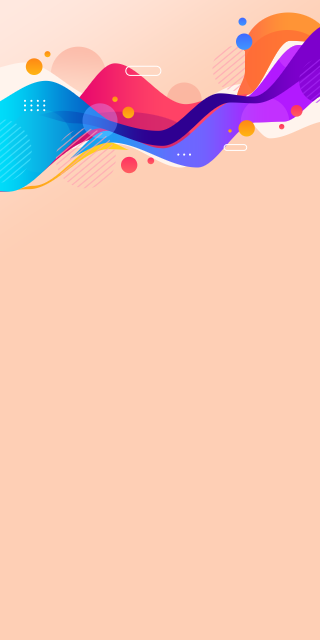
Give the GLSL for this background, as a WebGL 1 fragment shader.

```glsl
precision highp float;
// Flowing paper-like ribbons with small ornaments across the top of a peach page.
// Ribbons lie between two smooth curves through knots; circles, hatching,
// dots and pills are distance fields, all layered from back to front.
uniform vec2 u_resolution;

#define SPAN 384.0        // design units across the canvas
#define HATCH_STEP 6.2    // distance between hatch lines
#define HATCH_WIDTH 1.5
#define OUTLINE 0.6       // half width of pill outlines
#define PEACH vec3(.996, .812, .71)
#define CREAM vec3(1, .955, .93)
#define BLUSH vec3(.98, .66, .58)
#define PINK vec3(1, .63, .7)
#define AMBER vec3(1, .62, .08)
#define CORAL vec3(1, .28, .38)
#define AZURE vec3(.25, .5, 1)

float unit;  // design units per pixel
vec2 p;      // position, y down from the top
vec3 col;

float cover(float d) { return clamp(.5 + d / unit, 0., 1.); }
void paint(vec3 c, float alpha) { col = mix(col, c, alpha); }
float ramp(float a, float b) { return smoothstep(a, b, p.x); }

// One eased leg of a curve; c holds height and slope
void leg(vec2 a, vec2 b, inout vec2 c) {
  if (p.x < a.x) return;
  float t = clamp((p.x - a.x) / (b.x - a.x), 0., 1.);
  c.x = mix(a.y, b.y, t * t * (3. - 2. * t));
  c.y = 6. * t * (1. - t) * (b.y - a.y) / (b.x - a.x);
}
// Coverage of the area below a curve; each vec4 holds two knots
float under(vec4 a, vec4 b, vec4 d) {
  vec2 c = vec2(a.y, 0);
  leg(a.xy, a.zw, c); leg(a.zw, b.xy, c); leg(b.xy, b.zw, c);
  leg(b.zw, d.xy, c); leg(d.xy, d.zw, c);
  return cover((p.y - c.x) / sqrt(1. + c.y * c.y));
}
float under(vec4 a, vec4 b) { return under(a, b, b.zwzw + vec4(1, 0, 2, 0)); }
// Ribbon between an upper and a lower curve
float band(vec4 a, vec4 b, vec4 c, vec4 d, vec4 e, vec4 f) {
  return under(a, b, c) * (1. - under(d, e, f));
}
float disc(float x, float y, float r) { return cover(r - length(p - vec2(x, y))); }
float ellipse(vec2 center, vec2 radii) {
  return cover((1. - length((p - center) / radii)) * radii.y);
}
void ball(float x, float y, float r, vec3 c) {
  c.g += .09 * clamp((p.y - y) / r, -1., 1.);
  paint(c, disc(x, y, r));
}
void hatch(float x, float y, float r, vec3 c) {
  float across = abs(mod(dot(p, vec2(.64, .77)), HATCH_STEP) - .5 * HATCH_STEP);
  paint(c, .68 * disc(x, y, r) * cover(.5 * HATCH_WIDTH - across));
}
void pill(vec2 center, vec2 size) {
  vec2 q = p - center;
  q.x -= clamp(q.x, size.y - size.x, size.x - size.y);
  paint(vec3(1), cover(OUTLINE - abs(length(q) - size.y)));
}
void dots(vec2 first, vec2 gap, vec2 last) {
  vec2 spot = first + gap * clamp(floor((p - first) / gap + .5), vec2(0), last);
  paint(vec3(1), disc(spot.x, spot.y, 1.2));
}

void main() {
  unit = SPAN / u_resolution.x;
  p = vec2(gl_FragCoord.x, u_resolution.y - gl_FragCoord.y) * unit;
  // Page, pale sash and soft discs
  col = mix(vec3(1, .91, .875), PEACH, smoothstep(0., 330., p.x * .65 + p.y));
  paint(BLUSH, .65 * disc(94., 89., 33.) * (1. - smoothstep(50., 125., p.y)));
  paint(CREAM, band(vec4(-20,84,30,75), vec4(120,118,215,130), vec4(290,101,350,47),
    vec4(0,190,140,173), vec4(217,201,290,140), vec4(324,166,395,145)));
  paint(BLUSH, .65 * disc(221., 120., 21.));
  hatch(282., 82., 27., PINK);
  // Orange arch and its inner fold
  float left = 294. - 10. * smoothstep(85., 118., p.y);
  float orange = p.y < 61. ? ellipse(vec2(346, 61), vec2(53, 46)) : cover(p.x - left);
  orange *= 1. - under(vec4(283,119,296,114), vec4(348,49,390,51));
  paint(mix(vec3(1, .43, .27), vec3(1, .58, .21), ramp(285., 350.)), orange);
  paint(vec3(1, .42, .2), .75 * orange * ellipse(vec2(345, 82), vec2(52, 46)));
  // Crimson wave with a shaded fold
  float wave = band(vec4(10,229,72,133), vec4(138,76,223,125), vec4(255,119,300,113),
    vec4(5,230,115,167), vec4(202,179,287,123), vec4(303,109,310,105));
  paint(mix(vec3(.9, 0, .43), vec3(1, .26, .4), ramp(65., 205.)), wave);
  paint(vec3(.7, .07, .43), .5 * wave * ellipse(vec2(145, 167), vec2(85, 33)));
  // Yellow tail
  paint(mix(vec3(1, .65, .1), vec3(1, .81, .12), ramp(40., 120.)),
    under(vec4(5,231,40,223), vec4(128,170,164,182))
    * (1. - under(vec4(0,229,35,227), vec4(130,179,160,180))));
  // Blue to violet ribbon with glassy discs
  float violet = band(vec4(65,200,128,157), vec4(195,178,288,119), vec4(358,54,400,62),
    vec4(65,195,133,171), vec4(237,201,307,147), vec4(340,146,395,112));
  vec3 hue = mix(vec3(.08, .64, .95), vec3(.43, .4, 1), ramp(105., 235.));
  paint(mix(hue, vec3(.7, .1, 1), ramp(230., 325.)), violet);
  paint(vec3(.9, .4, 1), .3 * violet * max(disc(358., 60., 26.), disc(318., 146., 29.)));
  // Cyan swell
  float cyan = under(vec4(-35,134,55,97), vec4(155,153,205,180))
    * (1. - under(vec4(-10,229,10,230), vec4(121,154,205,174)));
  paint(mix(vec3(0, .87, .98), vec3(.02, .38, .78), ramp(-10., 125.)), cyan);
  paint(vec3(.1, .75, .9), .3 * cyan * disc(48., 169., 38.));
  // Dark ribbon, fading in from blue and out to purple
  hue = mix(vec3(.03, .3, .73), vec3(.18, 0, .57), ramp(95., 185.));
  hue = mix(hue, vec3(.49, 0, .8), ramp(255., 365.));
  paint(hue, ramp(35., 130.) * band(vec4(35,139,75,133), vec4(190,157,264,112),
    vec4(303,116,395,29), vec4(35,137,90,148), vec4(195,175,277,123), vec4(306,124,400,79)));
  paint(hue, .75 * violet * disc(386., 97., 27.));
  // Hatched and glassy discs
  paint(AZURE + .5, .22 * disc(120., 145., 21.));
  hatch(0., 181., 38., vec3(.3, .9, 1));
  hatch(103., 190., 36., PINK);
  hatch(386., 97., 27., hue + .16);
  // Balls, pills and dot grids
  ball(41., 80., 10., AMBER); ball(57., 65., 3.6, AMBER); ball(138., 119., 3.2, AMBER);
  ball(154., 135., 7., AMBER); ball(296., 154., 9.8, AMBER); ball(276., 157., 2., AMBER);
  ball(155., 198., 9.8, CORAL); ball(181., 193., 4., CORAL); ball(356., 133., 7., CORAL);
  ball(338., 152., 3.2, CORAL); ball(293., 50., 9.8, AZURE); ball(291., 26., 4.8, AZURE);
  pill(vec2(172, 85), vec2(21, 5.5)); pill(vec2(282.5, 177), vec2(13.5, 3.5));
  dots(vec2(30, 121), vec2(7.7, 5.6), vec2(3, 2)); dots(vec2(214, 185.5), vec2(7), vec2(2, 0));
  gl_FragColor = vec4(col, 1);
}
```
